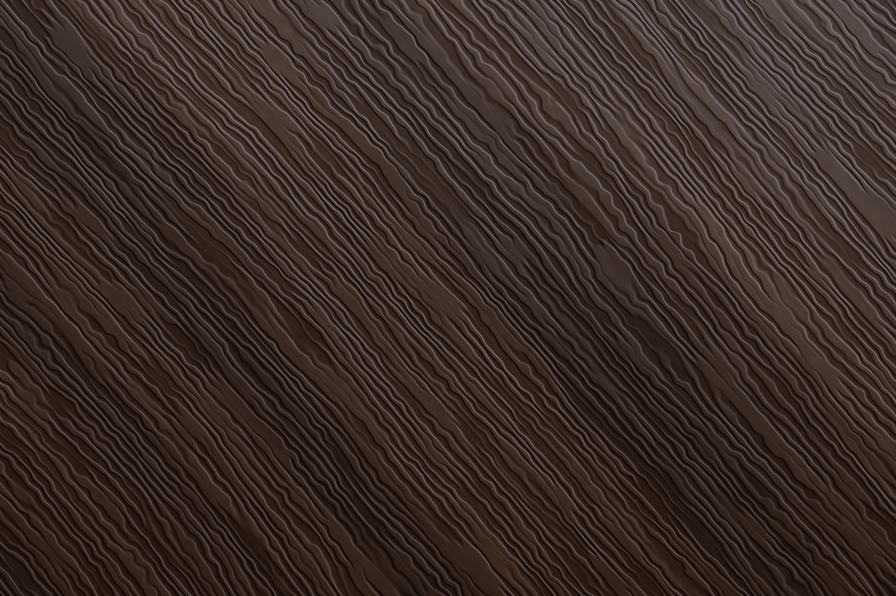
Give the GLSL for this texture, as a WebGL 2 fragment shader.

```glsl
#version 300 es
precision highp float;
// Dark embossed wood: slanted crinkled grain ridges under a soft light from the upper right.
uniform vec2 u_resolution;
out vec4 fragColor;

float hash(vec2 p) {
    vec3 q = fract(vec3(p.xyx) * 0.1031);
    q += dot(q, q.yzx + 33.33);
    return fract((q.x + q.y) * q.z);
}

float noise(vec2 p) {
    vec2 i = floor(p), f = fract(p);
    f = f * f * (3.0 - 2.0 * f);
    return mix(mix(hash(i), hash(i + vec2(1, 0)), f.x),
               mix(hash(i + vec2(0, 1)), hash(i + vec2(1, 1)), f.x), f.y);
}

// Relief height; g.x runs along the grain, g.y across it.
float relief(vec2 g) {
    // Slow bends, then medium waves, then fine crinkles.
    float line = g.y * 76.0
        + 5.0 * noise(g * vec2(1.5, 3.0))
        + 1.2 * noise(g * vec2(7.0, 32.0) + 7.0)
        + 0.5 * noise(g * vec2(55.0, 75.0) + 19.0);
    // Uneven ridges that fork and break off.
    float ridge = 0.5 + 0.38 * sin(6.2832 * line)
        + 1.3 * (noise(vec2(g.x * 10.0, line * 1.9) + 31.0) - 0.5);
    // Small, slender smooth plateaus.
    ridge += 0.6 * smoothstep(0.74, 0.92, noise(g * vec2(8.0, 34.0) + 53.0));
    return smoothstep(0.2, 0.8, ridge);
}

// Dark brown through to pale grey brown.
vec3 woodColor(float t) {
    float t3 = t * t * t;
    return vec3(0.08 + 0.27 * t + 0.07 * t3 * t,
                0.04 + 0.21 * t + 0.13 * t3,
                0.025 + 0.18 * t + 0.18 * t3);
}

void main() {
    vec2 uv = gl_FragCoord.xy / u_resolution;
    vec2 p = gl_FragCoord.xy / u_resolution.y;
    vec2 g = vec2(dot(p, vec2(0.656, -0.755)), dot(p, vec2(0.755, 0.656))) + 4.0;

    // Embossed shading from the slope towards the light.
    float h = relief(g);
    float slope = h - relief(g + vec2(0.0007, 0.0027));

    // Pigment bands and fine streaks along the grain.
    float bands = noise(g * vec2(0.9, 9.0) + 71.0) - 0.5;
    float streaks = noise(g * vec2(2.5, 38.0) + 83.0) - 0.5;
    float pores = noise(g * vec2(60.0, 170.0)) - 0.5;

    // Broad sheen, strongest in the upper right corner.
    float sheen = 0.24 * (uv.y - 0.5) + 0.24 * uv.x * uv.y - 0.06;

    float tone = 0.48 + sheen + 0.42 * slope + 0.16 * (h - 0.5)
        + 0.18 * bands + 0.14 * streaks + 0.06 * pores;
    vec3 color = woodColor(clamp(tone, 0.0, 1.05));

    // Warm pigment on the flats, cooler towards the sheen.
    float warmth = clamp(0.5 + bands - 1.4 * sheen - 0.8 * slope, 0.0, 1.0);
    color *= mix(vec3(0.98, 1.0, 1.03), vec3(1.05, 0.99, 0.9), warmth);
    fragColor = vec4(color, 1.0);
}
```
